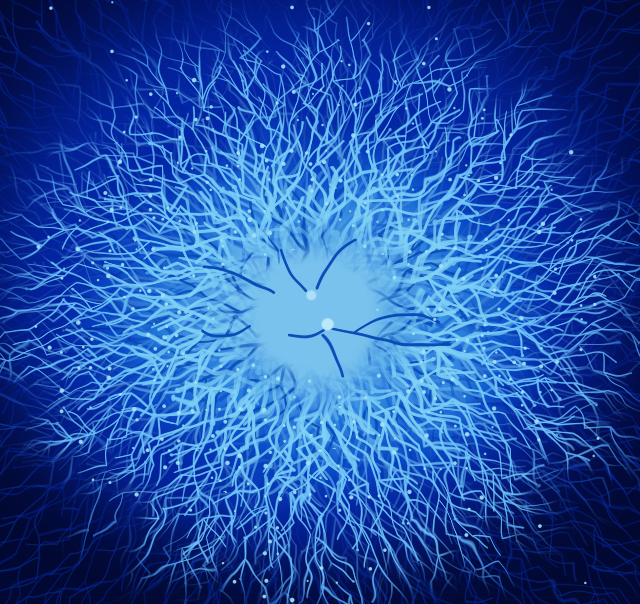
Give the GLSL for this background, as a WebGL 2 fragment shader.

```glsl
#version 300 es
precision highp float;
// Glowing pale-blue core with branching filaments spreading into deep navy.
uniform vec2 u_resolution;
out vec4 outColor;

const float TAU = 6.2831853;
const vec3 PALE = vec3(0.47, 0.76, 0.93);
const vec3 SKY = vec3(0.20, 0.56, 0.88);
const vec3 AZURE = vec3(0.04, 0.32, 0.81);
const vec3 ROYAL = vec3(0.01, 0.15, 0.66);
const vec3 NAVY = vec3(0.01, 0.06, 0.35);
const vec3 VEIN = vec3(0.02, 0.28, 0.71);

vec2 hash2(vec3 p) {
    p = fract(p * vec3(0.1031, 0.1030, 0.0973));
    p += dot(p, p.yzx + 33.33);
    return fract((p.xx + p.yz) * p.zy);
}

vec2 noise2(vec2 p, float seed) {
    vec2 i = floor(p) + 50.0, f = fract(p);
    f = f * f * (3.0 - 2.0 * f);
    vec2 low = mix(hash2(vec3(i, seed)), hash2(vec3(i + vec2(1, 0), seed)), f.x);
    vec2 high = mix(hash2(vec3(i + vec2(0, 1), seed)), hash2(vec3(i + 1.0, seed)), f.x);
    return mix(low, high, f.y);
}

// Soft-edged coverage of a shape of the given radius
float cover(float d, float radius, float px) {
    return 1.0 - smoothstep(radius - px * 0.7, radius + px * 0.7, d);
}

float segment(vec2 p, vec2 a, vec2 b) {
    vec2 ab = b - a;
    return length(p - a - ab * clamp(dot(p - a, ab) / dot(ab, ab), 0.0, 1.0));
}

// Arched stroke from a to b, displaced sideways by bend at its middle
float arc(vec2 p, vec2 a, vec2 b, float bend) {
    vec2 ab = b - a;
    float t = clamp(dot(p - a, ab) / dot(ab, ab), 0.0, 1.0);
    vec2 side = normalize(vec2(-ab.y, ab.x));
    return length(p - a - ab * t - side * bend * 4.0 * t * (1.0 - t));
}

float ringCount(float ring) { return 7.0 * ring; }

// Jittered branch point on a ring around the origin
vec2 node(float ring, float index, float seed, float spacing) {
    float n = ringCount(ring);
    vec2 h = hash2(vec3(mod(index, n), ring, seed)) - 0.5;
    float angle = TAU * (index + 0.5 + 0.8 * h.x) / n;
    return (ring + 0.7 * h.y) * spacing * vec2(cos(angle), sin(angle));
}

// Radial tree: every node joins a parent on the next ring inward
float branches(vec2 p, float seed, float spacing, float width, float px) {
    float turn = fract(atan(p.y, p.x) / TAU), base = floor(length(p) / spacing);
    float line = 1.0, tip = 1.0;
    for (int k = 0; k < 3; k++) {
        float ring = base + float(k);
        if (ring < 2.0) continue;
        float n = ringCount(ring);
        for (int j = -2; j <= 2; j++) {
            float index = mod(floor(turn * n) + float(j), n);
            vec2 h = hash2(vec3(index, ring, seed + 7.0));
            float parent = floor((index + 0.5) * ringCount(ring - 1.0) / n + (h.x - 0.5) * 1.6);
            vec2 child = node(ring, index, seed, spacing);
            line = min(line, segment(p, child, node(ring - 1.0, parent, seed, spacing)));
            if (h.y < 0.14) tip = min(tip, length(p - child));
        }
    }
    return max(cover(line, width, px), cover(tip, width * 1.9, px));
}

// Scattered specks, one chance per grid cell
float specks(vec2 p, float cells, float chance, float px) {
    vec2 id = floor(p * cells);
    vec2 h = hash2(vec3(id + 90.0, 5.0)), size = hash2(vec3(id + 90.0, 9.0));
    float d = length(fract(p * cells) - 0.2 - 0.6 * h) / cells;
    return cover(d, mix(0.0016, 0.0038, size.x), px) * step(size.y, chance);
}

float coreVeins(vec2 p) {
    float d = arc(p, vec2(0.025, -0.023), vec2(0.22, -0.048), -0.008);
    d = min(d, arc(p, vec2(0.062, -0.031), vec2(0.20, -0.014), 0.024));
    d = min(d, arc(p, vec2(-0.048, -0.036), vec2(0.012, -0.025), -0.007));
    d = min(d, arc(p, vec2(0.0, 0.044), vec2(0.062, 0.124), 0.006));
    d = min(d, arc(p, vec2(-0.075, 0.034), vec2(-0.19, 0.08), -0.01));
    d = min(d, arc(p, vec2(-0.11, -0.02), vec2(-0.19, -0.025), 0.012));
    d = min(d, arc(p, vec2(0.011, -0.034), vec2(0.04, -0.1), 0.005));
    return min(d, arc(p, vec2(-0.02, 0.04), vec2(-0.06, 0.11), 0.004));
}

void main() {
    float px = 1.0 / u_resolution.y;
    vec2 p = (gl_FragCoord.xy - vec2(0.495, 0.478) * u_resolution) * px;
    float r = length(p * vec2(0.9, 1.0));
    float glow = length(p * vec2(0.84, 1.04)) + 0.08 * (noise2(p * 9.0, 3.0).x - 0.5);

    // Background glow, darker toward the bottom and right
    vec3 color = mix(PALE, SKY, smoothstep(0.09, 0.20, glow));
    color = mix(color, AZURE, smoothstep(0.16, 0.28, glow));
    color = mix(color, ROYAL, smoothstep(0.23, 0.36, glow));
    color = mix(color, NAVY, smoothstep(0.32, 0.56, r - 0.15 * p.y + 0.05 * p.x));
    color *= 1.0 - 0.45 * smoothstep(0.40, 0.66, r - 0.18 * p.y);

    // Filament layers from dim and far to bright and near
    vec2 wiggle = (noise2(p * 28.0, 11.0) - 0.5) * 0.016;
    for (int i = 0; i < 9; i++) {
        float depth = float(i) / 8.0, seed = 60.0 + 13.0 * float(i);
        float bright = smoothstep(0.15, 0.9, depth);
        vec2 q = p + (noise2(p * 6.0, seed) - 0.5) * 0.05 + (noise2(p * 30.0, seed) - 0.5) * 0.014;
        float reach = mix(0.80, 0.44, smoothstep(0.0, 0.5, depth));
        reach += 0.20 * (noise2(normalize(p + 1e-5) * 7.0, seed).x - 0.5);
        float fade = 1.0 - smoothstep(reach - 0.05, reach + 0.04, r);
        float width = mix(0.0031, 0.0013, smoothstep(0.12, 0.38, r));
        vec3 nearTint = mix(AZURE, vec3(0.50, 0.82, 0.96), bright);
        vec3 farTint = mix(vec3(0.01, 0.13, 0.58), vec3(0.42, 0.77, 0.98), bright);
        vec3 tint = mix(nearTint, farTint, smoothstep(0.18, 0.36, r));
        tint = mix(tint, vec3(0.07, 0.34, 0.86), 0.7 * smoothstep(0.40, 0.56, r) * bright);
        float mask = fade * smoothstep(0.08, 0.19, r) * mix(0.55, 0.92, bright);
        color = mix(color, tint, mask * branches(q, seed, mix(0.048, 0.034, depth), width, px));

        // Dark vein network lies beneath the brightest filaments
        if (i == 5) {
            float ringMask = smoothstep(0.085, 0.12, r) * (1.0 - smoothstep(0.20, 0.28, r));
            ringMask *= smoothstep(0.36, 0.46, noise2(p * 16.0, 21.0).x);
            color = mix(color, VEIN, 0.85 * ringMask * branches(p + wiggle, 40.0, 0.033, 0.0021, px));
        }
    }
    color = mix(color, VEIN, 0.95 * cover(coreVeins(p + wiggle * 0.5), 0.0024, px));

    // Floating specks and the two bright central beads
    float chance = mix(0.42, 0.03, smoothstep(0.2, 0.52, r)) * smoothstep(0.07, 0.2, r);
    color = mix(color, vec3(0.64, 0.89, 0.98), 0.9 * specks(p, 42.0, chance, px));
    vec3 bead = vec3(0.73, 0.91, 0.98);
    color = mix(color, bead, cover(length(p - vec2(0.018, -0.015)), 0.010, px * 2.0));
    color = mix(color, bead, 0.8 * cover(length(p - vec2(-0.009, 0.033)), 0.008, px * 2.0));
    outColor = vec4(color, 1.0);
}
```
